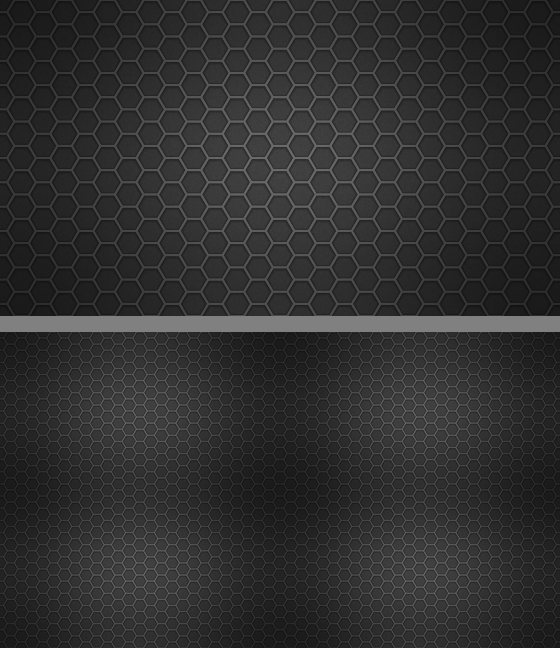
Top, the tile; bottom, the same tile 2 across and 2 down.
Give the GLSL for this pattern, as a Shadertoy shader.

```glsl
const float TAU = 6.2831853;
const float SQRT3 = 1.7320508;
const vec2 REPEATS = vec2(13.0);
const vec2 GRAIN_CELLS = vec2(512.0, 288.0);

float hash(vec2 p) {
    vec3 q = fract(vec3(p.xyx) * 0.1031);
    q += dot(q, q.yzx + 33.33);
    return fract((q.x + q.y) * q.z);
}

// Value noise that wraps after a whole number of cells
float wrappedNoise(vec2 p, vec2 period) {
    vec2 cell = floor(p);
    vec2 f = fract(p);
    f = f * f * (3.0 - 2.0 * f);
    vec2 lo = mod(cell, period);
    vec2 hi = mod(cell + 1.0, period);
    return mix(mix(hash(lo), hash(vec2(hi.x, lo.y)), f.x),
               mix(hash(vec2(lo.x, hi.y)), hash(hi), f.x), f.y);
}

// Offset from the nearest center of a flat-topped hexagon of height one
vec2 hexOffset(vec2 p) {
    vec2 spacing = vec2(SQRT3, 1.0);
    vec2 a = mod(p + 0.5 * spacing, spacing) - 0.5 * spacing;
    vec2 b = mod(p, spacing) - 0.5 * spacing;
    return dot(a, a) < dot(b, b) ? a : b;
}

// Distance from a point inside the hexagon to its border
float hexEdge(vec2 offset) {
    vec2 q = abs(offset);
    return 0.5 - max(q.y, 0.5 * (SQRT3 * q.x + q.y));
}

// Soft central glow, periodic in both directions
float glow(vec2 uv, vec2 edgeLight) {
    vec2 wave = 0.5 - 0.5 * cos(TAU * uv);
    vec2 light = mix(edgeLight, vec2(1.0), wave);
    return light.x * light.y;
}

void mainImage(out vec4 fragColor, in vec2 fragCoord) {
    vec2 uv = fragCoord / iResolution.xy;
    vec2 offset = hexOffset((uv - 0.5) * REPEATS * vec2(SQRT3, 1.0));
    float edge = hexEdge(offset);
    float pixel = REPEATS.y / iResolution.y;

    // Recessed face, with a wider shadow under its upper rim
    float shadow = 1.0 - smoothstep(0.03, 0.17 + 0.1 * offset.y, edge);
    float grain = wrappedNoise(uv * GRAIN_CELLS, GRAIN_CELLS) - 0.5;
    vec3 faceColor = vec3(0.256, 0.254, 0.255) * (1.0 - 0.34 * shadow);
    faceColor *= 1.0 + 0.1 * grain;

    // Raised lattice
    float halfWidth = 0.046;
    float lattice = 1.0 - smoothstep(halfWidth - 0.5 * pixel, halfWidth + 0.5 * pixel, edge);
    vec3 latticeColor = vec3(0.415) * (1.0 + 0.04 * grain);

    vec3 color = mix(faceColor, latticeColor, lattice);
    fragColor = vec4(color * glow(uv, vec2(0.55, 0.73)), 1.0);
}
```
